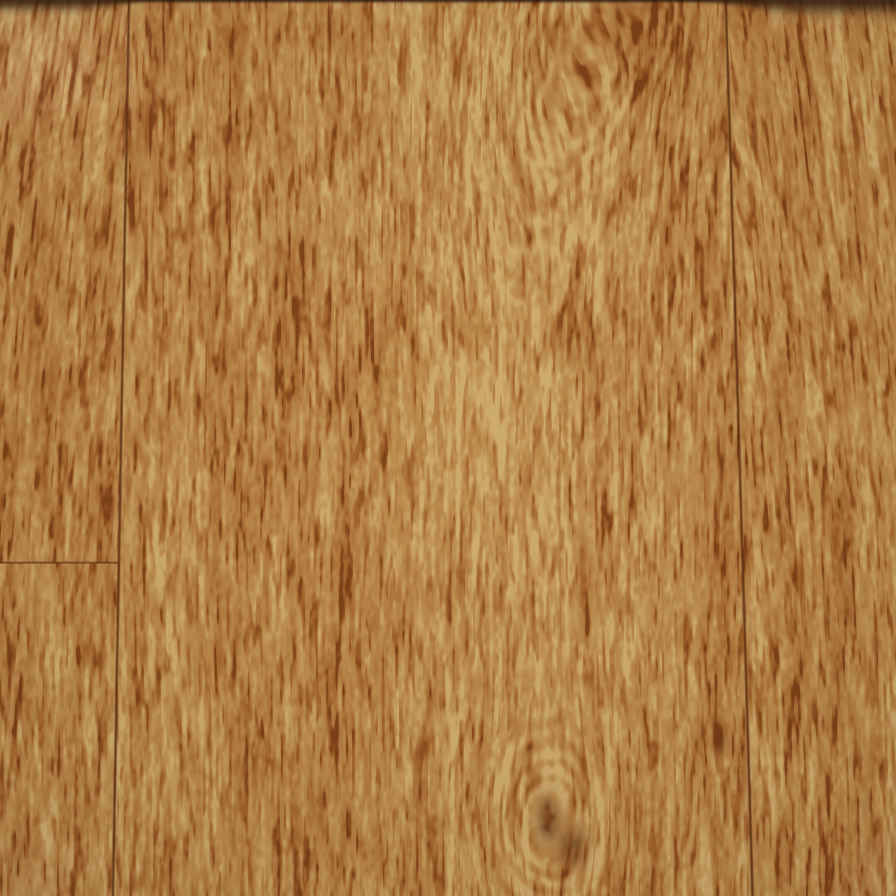
A WebGL 1 fragment shader for this texture:

```glsl
precision highp float;
// Oak plank flooring: long seams, one butt joint, fine streaked grain, knots and a shaded top edge.
uniform vec2 u_resolution;

const vec3 UMBER = vec3(0.48, 0.25, 0.09);
const vec3 RUSSET = vec3(0.62, 0.38, 0.17);
const vec3 OAK = vec3(0.68, 0.475, 0.25);
const vec3 HONEY = vec3(0.73, 0.55, 0.315);
const vec3 STRAW = vec3(0.79, 0.655, 0.42);
const vec3 SEAM = vec3(0.36, 0.18, 0.07);
const vec3 SHADOW = vec3(0.16, 0.08, 0.04);

const vec2 SEAM_BOTTOM = vec2(0.126, 0.840); // left and right seam at y = 0
const vec2 SEAM_TOP = vec2(0.144, 0.810);    // and at y = 1
const float SEAM_HALF_WIDTH = 0.0014;
const float JOINT_Y = 0.372;
const float PLANK_LENGTH = 3.0;
const float PLANK_STAGGER = 1.1;

// Cells across and along the canvas for each scale of grain
const vec2 BAND = vec2(15.0, 1.5);
const vec2 STREAK = vec2(75.0, 7.0);
const vec2 FIBRE = vec2(215.0, 26.0);
const vec2 PORE = vec2(270.0, 34.0);
const vec2 FLECK = vec2(290.0, 120.0);

// Knots: centre, then radii of the disturbed grain
const vec4 MAIN_KNOT = vec4(0.612, 0.085, 0.060, 0.095);
const vec4 SMALL_KNOT = vec4(0.803, 0.172, 0.016, 0.032);
const vec4 CATHEDRAL = vec4(0.665, 0.950, 0.085, 0.215);
const float CATHEDRAL_LEAN = 0.34;

float hash(vec2 p) {
  vec3 q = fract(p.xyx * vec3(0.1031, 0.1030, 0.0973));
  q += dot(q, q.yzx + 33.33);
  return fract((q.x + q.y) * q.z);
}

// One fibre: smooth values along y, shifted at random so that no rows line up
float column(float i, float y) {
  y += 17.0 * hash(vec2(i, 91.0));
  float k = floor(y), f = fract(y);
  return mix(hash(vec2(i, k)), hash(vec2(i, k + 1.0)), f * f * (3.0 - 2.0 * f));
}

float grain(vec2 p) {
  float i = floor(p.x), f = fract(p.x);
  return mix(column(i, p.y), column(i + 1.0, p.y), f * f * (3.0 - 2.0 * f));
}

// Soft elliptical bump, 1 at its centre
float bump(vec2 p, vec2 centre, vec2 radii) {
  vec2 q = (p - centre) / radii;
  return exp(-dot(q, q));
}

// Anti-aliased line around distance d
float line(float d, float halfWidth, float px) {
  return 1.0 - smoothstep(halfWidth - px, halfWidth + px, abs(d));
}

vec3 woodColour(float t) {
  t = clamp(t, 0.0, 1.0) * 4.0;
  vec3 c = mix(UMBER, RUSSET, clamp(t, 0.0, 1.0));
  c = mix(c, OAK, clamp(t - 1.0, 0.0, 1.0));
  c = mix(c, HONEY, clamp(t - 2.0, 0.0, 1.0));
  return mix(c, STRAW, clamp(t - 3.0, 0.0, 1.0));
}

void main() {
  vec2 uv = gl_FragCoord.xy / u_resolution;
  float px = 1.0 / min(u_resolution.x, u_resolution.y);

  // Plank layout, narrowing slightly towards the top
  vec2 seams = mix(SEAM_BOTTOM, SEAM_TOP, uv.y);
  float width = seams.y - seams.x;
  float across = (uv.x - seams.x) / width;
  float plank = floor(across);
  float along = (uv.y - JOINT_Y - (plank + 1.0) * PLANK_STAGGER) / PLANK_LENGTH;
  float board = floor(along);
  float seamDist = (fract(across + 0.5) - 0.5) * width;
  float jointDist = (fract(along + 0.5) - 0.5) * PLANK_LENGTH;

  // Grain bends around the knots and leans on the outer planks
  float inner = step(abs(plank), 0.5);
  vec2 sheared = uv - vec2(CATHEDRAL_LEAN * (uv.y - CATHEDRAL.y), 0.0);
  float knot = inner * bump(uv, MAIN_KNOT.xy, MAIN_KNOT.zw);
  float pin = inner * bump(uv, SMALL_KNOT.xy, SMALL_KNOT.zw);
  float arch = inner * bump(sheared, CATHEDRAL.xy, CATHEDRAL.zw);
  vec2 g = uv;
  g.x -= 0.5 * (knot * (uv.x - MAIN_KNOT.x) + pin * (uv.x - SMALL_KNOT.x)
       + arch * (sheared.x - CATHEDRAL.x));
  g.x += 0.07 * plank * uv.y * uv.y + 0.005 * (grain(uv * vec2(5.0, 4.0)) - 0.5);
  g += vec2(plank * 2.0 + 3.0, board * 2.0 + 5.0);

  // Broad bands, streaks, fibres, flecks and short dark pores
  float fleck = grain(g * FLECK);
  float pore = smoothstep(0.52, 0.86, grain(g * PORE + 31.0));
  float tone = 0.69 + 0.20 * (grain(g * BAND) - 0.5) + 0.33 * (grain(g * STREAK) - 0.5)
             + 0.52 * (grain(g * FIBRE) - 0.5) + 0.32 * (fleck - 0.5) - 0.42 * pore;

  // Pale heart band with a dark vein, ruddier outer boards, lighter short board
  float heart = (uv.x - 0.58) / 0.15;
  tone += inner * (0.13 * exp(-heart * heart) - 0.04) - 0.07 * (1.0 - inner);
  tone += 0.10 * step(plank, -0.5) * step(along, 0.0);
  float bend = uv.y - 0.42;
  float vein = (uv.x - 0.650 - 0.25 * bend * bend) / 0.005;
  tone -= 0.22 * exp(-vein * vein) * smoothstep(0.12, 0.25, uv.y) * (1.0 - smoothstep(0.5, 0.75, uv.y));

  // Growth rings and dark cores
  float wobble = grain(uv * vec2(38.0, 26.0));
  float rings = sin(34.0 * knot + 5.0 * wobble) * smoothstep(0.06, 0.35, knot)
              + sin(42.0 * arch + 4.0 * wobble) * smoothstep(0.08, 0.40, arch);
  tone += 0.12 * rings + 0.04 * knot - 0.25 * pin;
  tone -= 0.26 * inner * bump(uv, vec2(0.735, 0.955), vec2(0.045, 0.04));
  float core = bump(uv, MAIN_KNOT.xy, vec2(0.012, 0.024))
             + 0.7 * bump(uv, vec2(0.640, 0.055), vec2(0.015, 0.022))
             + 0.6 * bump(uv, SMALL_KNOT.xy, vec2(0.006, 0.014));
  vec3 colour = mix(woodColour(tone), SEAM, clamp(core * (0.3 + 0.8 * fleck), 0.0, 0.85));

  // Seams, sheen at the upper left, dim corners and shadow along the top
  colour = mix(colour, SEAM, 0.80 * line(seamDist, SEAM_HALF_WIDTH, px));
  colour = mix(colour, SEAM, 0.65 * line(jointDist, SEAM_HALF_WIDTH * 0.8, px));
  colour += vec3(0.04, 0.04, 0.05) * bump(uv, vec2(0.05, 0.92), vec2(0.12, 0.08));
  vec2 c = uv - vec2(0.5, 0.55);
  colour *= 1.02 - 0.16 * dot(c, c);
  float ends = 1.0 - smoothstep(0.07, 0.17, uv.x) + 1.4 * smoothstep(0.78, 0.90, uv.x);
  float drop = (1.0 - uv.y) / (0.003 + 0.008 * ends);
  gl_FragColor = vec4(clamp(mix(colour, SHADOW, 0.8 * exp(-drop * drop)), 0.0, 1.0), 1.0);
}
```
